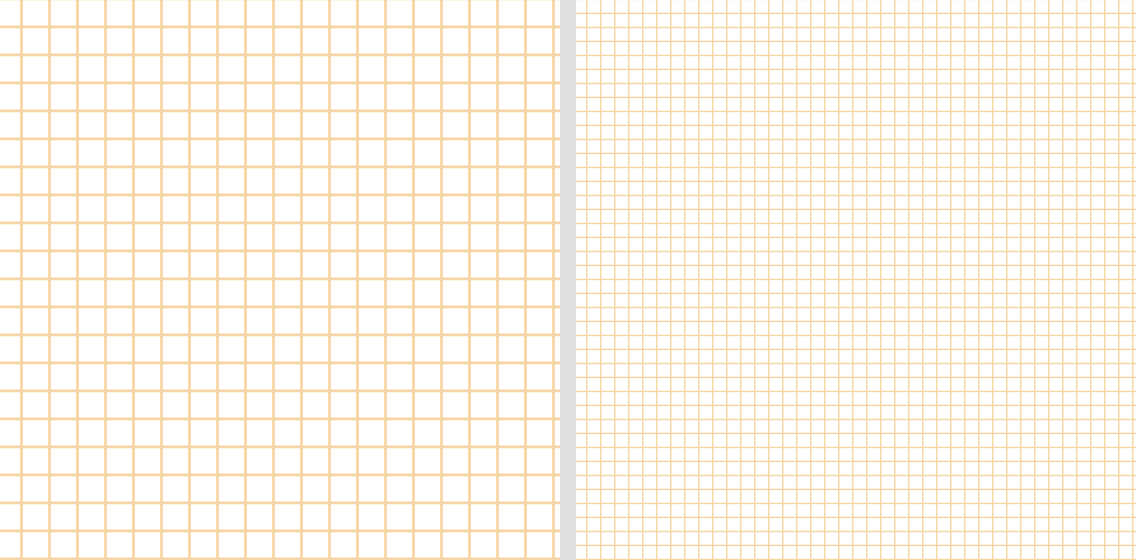
Left: one tile. Right: repeated 2 by 2.
A WebGL 2 fragment shader for this pattern:

```glsl
#version 300 es
precision highp float;
// A plain square grid of thin sand-coloured lines on white.
// Each axis is folded into repeated cells, and the distance to the
// nearest line gives its coverage; whole cell counts make it tile.

uniform vec2 u_resolution;
out vec4 fragColor;

const vec2  CELLS       = vec2(20.0);          // repeats across and up
const vec2  LINE_OFFSET = vec2(0.769, 0.040);  // line centre within a cell
const float LINE_WIDTH  = 0.100;               // fraction of a cell
const vec3  PAPER_COLOR = vec3(1.0, 1.0, 1.0);
const vec3  LINE_COLOR  = vec3(0.97, 0.84, 0.65);

// Coverage of the vertical (x) and horizontal (y) lines, box filtered.
vec2 lineCoverage(vec2 cellPos, vec2 pixelSize) {
    vec2 dist = abs(fract(cellPos - LINE_OFFSET + 0.5) - 0.5);
    vec2 edge = (0.5 * LINE_WIDTH - dist) / pixelSize + 0.5;
    return clamp(edge, 0.0, 1.0) * min(vec2(1.0), LINE_WIDTH / pixelSize);
}

void main() {
    vec2 uv = gl_FragCoord.xy / u_resolution;
    vec2 pixelSize = CELLS / u_resolution;     // one pixel in cell units

    // Union of both line directions, without darker crossings
    vec2 cover = lineCoverage(uv * CELLS, pixelSize);
    float grid = 1.0 - (1.0 - cover.x) * (1.0 - cover.y);

    fragColor = vec4(mix(PAPER_COLOR, LINE_COLOR, grid), 1.0);
}
```
